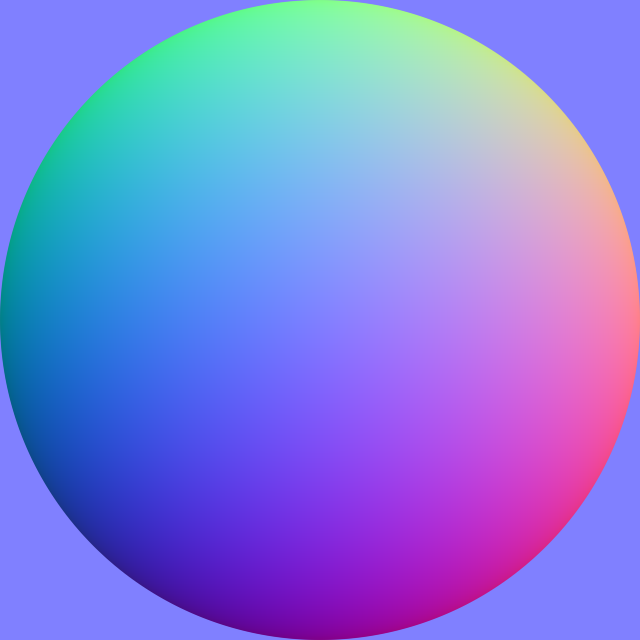
Reproduce this texture map procedurally as a three.js fragment shader.

```glsl
// Draws a tangent-space normal map of a hemisphere bulging from a flat plane.
varying vec2 vUv;

const vec2 DOME_CENTER = vec2(0.5);
const float DOME_RADIUS = 0.5;
const float EDGE_SOFTNESS = 0.002;
const vec3 FLAT_NORMAL = vec3(0.0, 0.0, 1.0);

// Signed distance to a circle, negative inside
float circleDistance(vec2 point, vec2 center, float radius) {
  return length(point - center) - radius;
}

// Unit normal of a dome seen from above, held at the rim outside it
vec3 domeNormal(vec2 point, vec2 center, float radius) {
  vec2 slope = (point - center) / radius;
  slope /= max(1.0, length(slope));
  return vec3(slope, sqrt(max(0.0, 1.0 - dot(slope, slope))));
}

// Pack a direction from -1..1 into a colour from 0..1
vec3 encodeNormal(vec3 normal) {
  return normal * 0.5 + 0.5;
}

// Antialiased coverage of a shape from its signed distance
float coverage(float signedDistance, float softness) {
  return 1.0 - smoothstep(-0.5 * softness, 0.5 * softness, signedDistance);
}

void main() {
  vec3 planeColor = encodeNormal(FLAT_NORMAL);
  vec3 domeColor = encodeNormal(domeNormal(vUv, DOME_CENTER, DOME_RADIUS));
  float rim = circleDistance(vUv, DOME_CENTER, DOME_RADIUS);
  float domeMask = coverage(rim, EDGE_SOFTNESS);

  gl_FragColor = vec4(mix(planeColor, domeColor, domeMask), 1.0);
}
```
